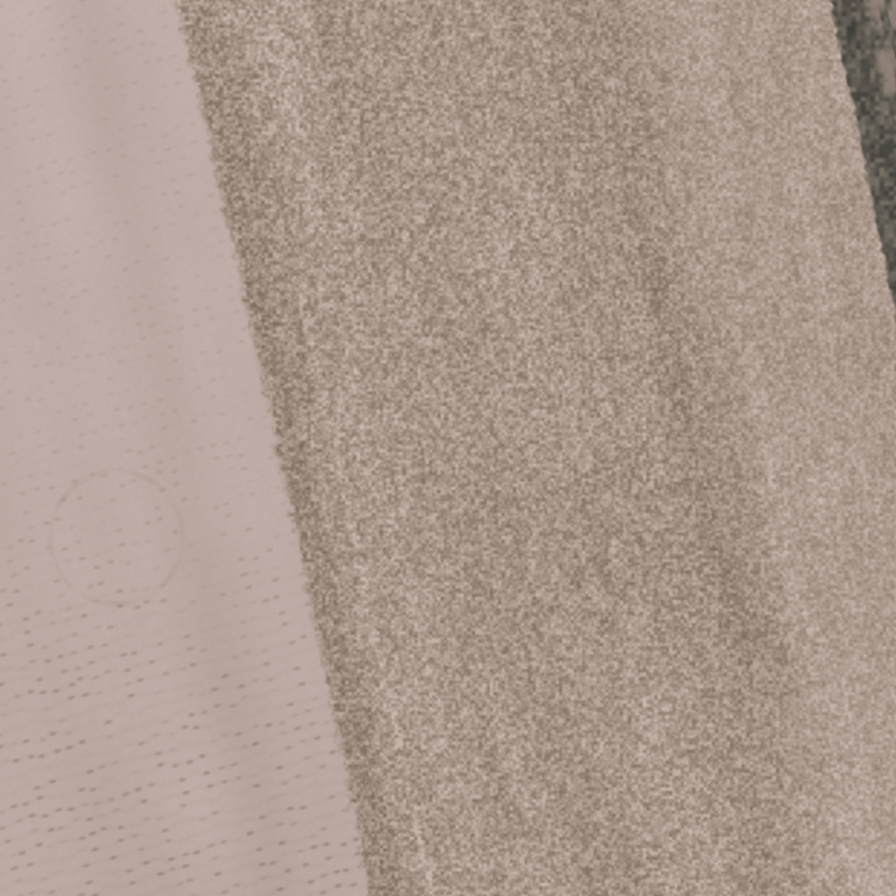
Reproduce this texture procedurally as a WebGL 2 fragment shader.

```glsl
#version 300 es
precision highp float;

uniform vec2 u_resolution;
out vec4 fragColor;

float hash(vec2 cell) {
    uvec2 q = uvec2(ivec2(cell) + 4096) * uvec2(1597334673u, 3812015801u);
    uint n = (q.x ^ q.y) * 1597334673u;
    n = (n ^ (n >> 15)) * 2246822519u;
    return float((n ^ (n >> 13)) >> 8) / 16777216.0;
}

float valueNoise(vec2 p) {
    vec2 cell = floor(p), f = fract(p);
    f = f * f * (3.0 - 2.0 * f);
    return mix(mix(hash(cell), hash(cell + vec2(1, 0)), f.x),
               mix(hash(cell + vec2(0, 1)), hash(cell + vec2(1, 1)), f.x), f.y);
}

float fbm(vec2 p) {
    float sum = 0.0, amplitude = 0.5;
    for (int i = 0; i < 4; i++) {
        sum += amplitude * (valueNoise(p) - 0.5);
        p = mat2(0.8, 0.6, -0.6, 0.8) * p * 2.03 + 17.0;
        amplitude *= 0.5;
    }
    return sum;
}

float band(float x, float center, float width) {
    float d = (x - center) / width;
    return exp(-d * d);
}

// Smooth bare soil with dotted seed rows and a faint ring
vec3 bareSoil(vec2 uv, float across) {
    vec3 color = mix(vec3(0.735, 0.66, 0.635), vec3(0.75, 0.675, 0.652), uv.y);
    float shade = 0.03 * fbm(vec2(across * 14.0, uv.y * 2.0));
    shade += 0.018 * fbm(uv * 9.0) + 0.012 * (valueNoise(uv * 300.0) - 0.5);
    shade += 0.014 * band(across, 0.24, 0.035) - 0.012 * band(across, 0.31, 0.03);

    vec2 rows = vec2(uv.x + 0.25 * uv.y, uv.y - 0.27 * uv.x) * vec2(62.0, 58.0);
    rows += 0.3 * fbm(uv * 12.0);
    vec2 cell = floor(rows);
    vec2 offset = fract(rows) - 0.5 - 0.4 * (vec2(hash(cell), hash(cell + 71.0)) - 0.5);
    float dots = 1.0 - smoothstep(0.05, 0.26, length(offset * vec2(0.65, 1.2)));
    float presence = mix(0.09, 0.03, smoothstep(0.1, 0.6, uv.y));
    shade -= dots * presence * smoothstep(0.25, 0.9, hash(cell + 13.0));
    shade -= 0.012 * band(offset.y, 0.0, 0.2) * (1.0 - smoothstep(0.15, 0.5, uv.y));

    float ring = abs(length(uv - vec2(0.13, 0.4)) - 0.074);
    shade -= 0.035 * (1.0 - smoothstep(0.001, 0.005, ring)) * valueNoise(uv * 70.0);
    return color + shade * vec3(1.0, 1.0, 1.05);
}

// Grainy stubble with drill lines running along the field edge
vec3 stubble(vec2 uv, float across) {
    float tone = 0.49 + 0.3 * fbm(vec2(across * 26.0, uv.y * 3.0)) + 0.15 * fbm(uv * 13.0);
    tone += 0.13 * (valueNoise(vec2(across * 110.0, uv.y * 8.0)) - 0.5);
    tone -= 0.24 * band(across, 0.435, 0.026);
    tone += 0.2 * band(across, 0.482, 0.005) * (1.0 - smoothstep(0.5, 0.75, uv.y));
    tone += 0.09 * band(across, 0.52, 0.03) - 0.1 * band(across, 0.87, 0.055);
    tone += 0.17 * band(across, 0.97, 0.035) + 0.1 * smoothstep(0.95, 1.05, across);

    // Rough turning strip in the lower right corner
    float headland = smoothstep(0.85, 0.95, uv.x) * (1.0 - smoothstep(0.06, 0.13, uv.y));
    tone += headland * 0.6 * fbm(vec2(uv.x + uv.y, uv.y - 0.45 * uv.x) * vec2(10.0, 50.0));

    float grain = valueNoise(uv * 235.0) + 0.8 * valueNoise(uv.yx * 310.0 + 37.0) - 0.9;
    float strength = mix(0.75, 0.55, smoothstep(0.85, 1.0, across));
    tone += strength * grain;
    return mix(vec3(0.55, 0.485, 0.425), vec3(0.765, 0.69, 0.653), clamp(tone, -0.3, 1.15));
}

// Dark verge with pale flecks and a lighter track beyond it
vec3 verge(vec2 uv, float across) {
    float fleck = valueNoise(uv * 190.0) + 0.6 * fbm(uv * 60.0);
    vec3 color = mix(vec3(0.27, 0.265, 0.24), vec3(0.47, 0.44, 0.4), fleck);
    float track = smoothstep(1.175, 1.195, across + 0.03 * fbm(uv * 45.0));
    float broken = smoothstep(0.35, 0.7, valueNoise(vec2(across * 130.0, uv.y * 45.0)));
    return mix(color, vec3(0.61, 0.54, 0.5), track * broken * 0.8);
}

void main() {
    vec2 uv = gl_FragCoord.xy / u_resolution;
    float pixel = 1.0 / min(u_resolution.x, u_resolution.y);
    float across = uv.x + 0.217 * uv.y;

    // Both borders follow the slanted axis, frayed by noise
    float fray = 0.008 * (valueNoise(uv * 150.0) - 0.5) + 0.008 * fbm(uv * 30.0);
    float soilEdge = across - 0.414 - 0.016 * uv.y * (1.0 - uv.y) + fray;
    float vergeEdge = uv.x + 0.207 * uv.y - 1.134 + 0.6 * fray;

    vec3 color = mix(bareSoil(uv, across), stubble(uv, across),
                     smoothstep(-0.005 - pixel, 0.005 + pixel, soilEdge));
    color = mix(color, verge(uv, across), smoothstep(-0.002 - pixel, 0.002 + pixel, vergeEdge));
    fragColor = vec4(clamp(color, 0.0, 1.0), 1.0);
}
```
